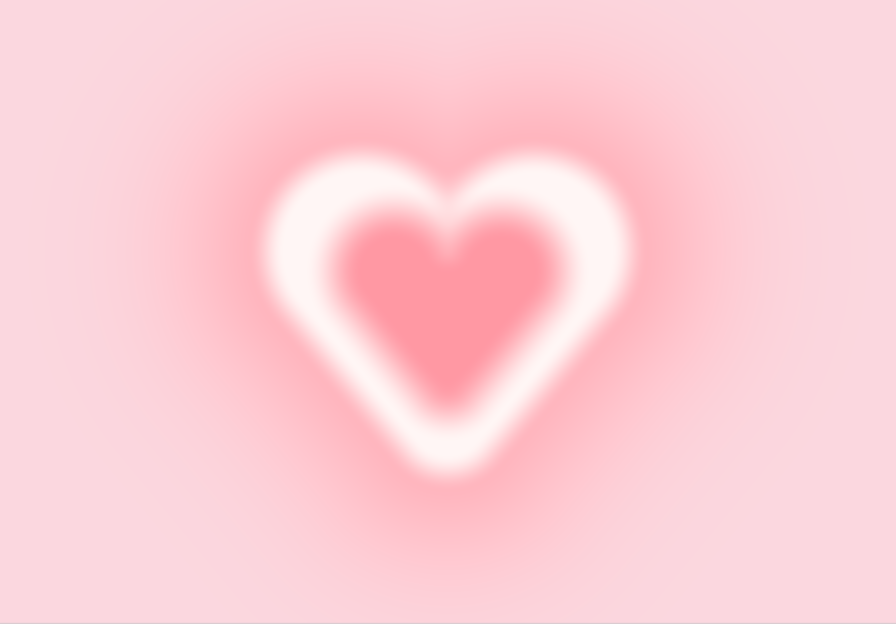
Write a Shadertoy shader that draws this background.

```glsl
// A soft white heart outline with a rose core, glowing on a pale pink field.

const vec3 BLUSH = vec3(0.985, 0.845, 0.875);
const vec3 GLOW  = vec3(1.0, 0.70, 0.735);
const vec3 WHITE = vec3(1.0, 0.965, 0.96);
const vec3 ROSE  = vec3(1.0, 0.595, 0.64);
const vec3 RIM   = vec3(0.86, 0.80, 0.82);

// Signed distance to a heart: two round lobes joined to a rounded tip.
float heartDistance(vec2 p, vec2 lobe, float lobeRadius, float tipY, float tipRadius) {
    p.x = sqrt(p.x * p.x + 0.00022);            // mirror, softening the notch
    vec2 tip = vec2(0.0, tipY);
    vec2 notch = vec2(0.0, lobe.y + sqrt(lobeRadius * lobeRadius - lobe.x * lobe.x));

    // Tangent line that touches both the tip and the lobe
    vec2 axis = lobe - tip;
    float angle = atan(axis.x, axis.y) + asin((lobeRadius - tipRadius) / length(axis));
    vec2 along = vec2(sin(angle), cos(angle));
    vec2 outward = vec2(along.y, -along.x);

    vec2 fromLobe = p - lobe;
    vec2 fromTip = p - tip;
    vec2 toNotch = notch - lobe;
    bool belowNotch = toNotch.x * fromLobe.y - toNotch.y * fromLobe.x > 0.0;

    if (dot(fromLobe, along) > 0.0 || !belowNotch)
        return length(fromLobe) - lobeRadius;
    float side = dot(fromTip, along) < 0.0 ? length(fromTip) : dot(fromTip, outward);
    return max(side - tipRadius, -length(p - notch));
}

// Coverage of a shape whose edge fades over the given half width
float softFill(float d, float blur) {
    return 1.0 - smoothstep(-blur, blur, d);
}

void mainImage(out vec4 fragColor, in vec2 fragCoord) {
    vec2 p = (fragCoord - 0.5 * iResolution.xy) / iResolution.y;

    float outer = heartDistance(p, vec2(0.139, 0.098), 0.153, -0.172, 0.088);
    float inner = heartDistance(p, vec2(0.088, 0.065), 0.096, -0.110, 0.055);

    // Wide halo
    float halo = exp(-pow(max(outer, 0.0) / 0.15, 1.5));
    vec3 color = mix(BLUSH, GLOW, halo);
    color.r = mix(color.r, 1.0, smoothstep(0.05, 0.5, halo));

    // White band, then the rose core
    color = mix(color, WHITE, softFill(outer, 0.030));
    color = mix(color, ROSE, softFill(inner, 0.046));

    // Thin line along the bottom edge
    float height = fragCoord.y / iResolution.y;
    color = mix(color, RIM, 1.0 - smoothstep(0.001, 0.003, height));

    fragColor = vec4(color, 1.0);
}
```
